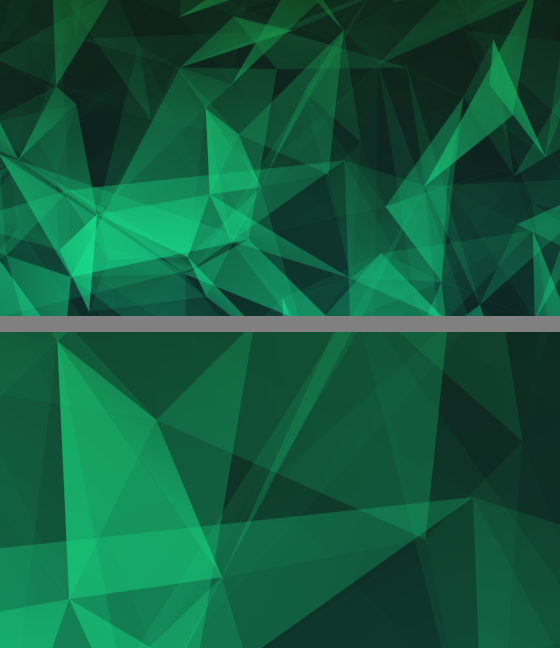
Top: the whole. Bottom: its middle third, enlarged.
Write a Shadertoy shader that draws this background.

```glsl
const int LAYERS = 3;
const int FACETS_PER_CELL = 3;
const float CELL_SIZE[3] = float[3](0.46, 0.31, 0.21);
const float OPACITY[3] = float[3](0.32, 0.60, 0.85);

const float CLUSTER_SCALE = 2.3;                 // clusters per canvas height
const vec2 CLUSTER_RANGE = vec2(-0.16, 0.36);    // noise levels of void and core
const float VOID_DENSITY = 0.07;
const float FACET_FADE = 0.62;                   // opacity at the faint side
const float EDGE_PIXELS = 0.8;

const vec3 BACK_LOW = vec3(0.050, 0.150, 0.148);
const vec3 BACK_HIGH = vec3(0.054, 0.128, 0.095);
const vec3 GLOW_LOW = vec3(0.10, 0.97, 0.62);
const vec3 GLOW_HIGH = vec3(0.09, 0.52, 0.22);

const float PI = 3.14159;

vec3 hash3(vec3 p) {
    p = fract(p * vec3(0.1031, 0.1030, 0.0973));
    p += dot(p, p.yxz + 33.33);
    return fract((p.xxy + p.yxx) * p.zyx);
}

// Gradient noise, roughly -0.6 to 0.6
float cornerRamp(vec2 corner, vec2 offset) {
    float angle = 2.0 * PI * hash3(vec3(corner, 71.0)).x;
    return dot(vec2(cos(angle), sin(angle)), offset);
}

float gradientNoise(vec2 p) {
    vec2 i = floor(p), f = p - i;
    vec2 u = f * f * f * (f * (f * 6.0 - 15.0) + 10.0);
    vec2 e = vec2(1.0, 0.0);
    float low = mix(cornerRamp(i, f), cornerRamp(i + e, f - e), u.x);
    float high = mix(cornerRamp(i + e.yx, f - e.yx), cornerRamp(i + 1.0, f - 1.0), u.x);
    return mix(low, high, u.y);
}

float cross2(vec2 a, vec2 b) {
    return a.x * b.y - a.y * b.x;
}

// Signed distance to the line through a and b
float lineDistance(vec2 p, vec2 a, vec2 b) {
    return cross2(b - a, p - a) / max(length(b - a), 1e-4);
}

// Soft-edged triangle that fades from vertex c towards side ab
float facet(vec2 p, vec2 a, vec2 b, vec2 c, float blur) {
    float winding = cross2(b - a, c - a) < 0.0 ? -1.0 : 1.0;
    float ab = winding * lineDistance(p, a, b);
    float bc = winding * lineDistance(p, b, c);
    float ca = winding * lineDistance(p, c, a);
    float height = max(abs(lineDistance(c, a, b)), 1e-4);
    float fade = mix(FACET_FADE, 1.0, clamp(ab / height, 0.0, 1.0));
    return fade * smoothstep(-blur, blur, min(ab, min(bc, ca)));
}

// One jittered vertex per cell, shared by the facets around it
vec2 meshVertex(vec2 cell, float layer) {
    return cell + hash3(vec3(cell, layer * 17.0 + 5.0)).xy;
}

// Step to one of the eight neighbouring cells
vec2 ringStep(float index) {
    float angle = index * PI / 4.0;
    return round(1.2 * vec2(cos(angle), sin(angle)));
}

float clusterDensity(vec2 p) {
    float n = gradientNoise(p * CLUSTER_SCALE + vec2(3.7, 8.2));
    return mix(VOID_DENSITY, 1.0, smoothstep(CLUSTER_RANGE.x, CLUSTER_RANGE.y, n));
}

// Share of the background left visible through one layer of facets
float layerTransmittance(vec2 p, int layer) {
    float size = CELL_SIZE[layer], id = float(layer);
    vec2 q = p / size + 20.0 + 7.3 * id;
    float blur = EDGE_PIXELS / (iResolution.y * size);
    float clear = 1.0;
    for (int y = -1; y <= 1; y++)
    for (int x = -1; x <= 1; x++) {
        vec2 cell = floor(q) + vec2(x, y);
        vec2 a = meshVertex(cell, id);
        float density = clusterDensity((a - 20.0 - 7.3 * id) * size);
        for (int k = 0; k < FACETS_PER_CELL; k++) {
            vec3 h = hash3(vec3(cell, id * 31.0 + float(k) * 7.0 + 101.0));
            float first = floor(h.x * 8.0);
            float second = first + 1.0 + floor(h.y * 3.0);
            vec2 b = meshVertex(cell + ringStep(first), id);
            vec2 c = meshVertex(cell + ringStep(second), id);
            clear *= 1.0 - OPACITY[layer] * h.z * h.z * density * facet(q, a, b, c, blur);
        }
    }
    return clear;
}

void mainImage(out vec4 fragColor, in vec2 fragCoord) {
    vec2 p = fragCoord / iResolution.y;

    float clear = 1.0;
    for (int layer = 0; layer < LAYERS; layer++)
        clear *= layerTransmittance(p, layer);

    // Both the backdrop and the glow shift in hue with height
    vec3 back = mix(BACK_LOW, BACK_HIGH, p.y);
    vec3 glow = mix(GLOW_LOW, GLOW_HIGH, p.y * p.y * 0.6 + p.y * 0.4);
    fragColor = vec4(mix(glow, back, clear), 1.0);
}
```
